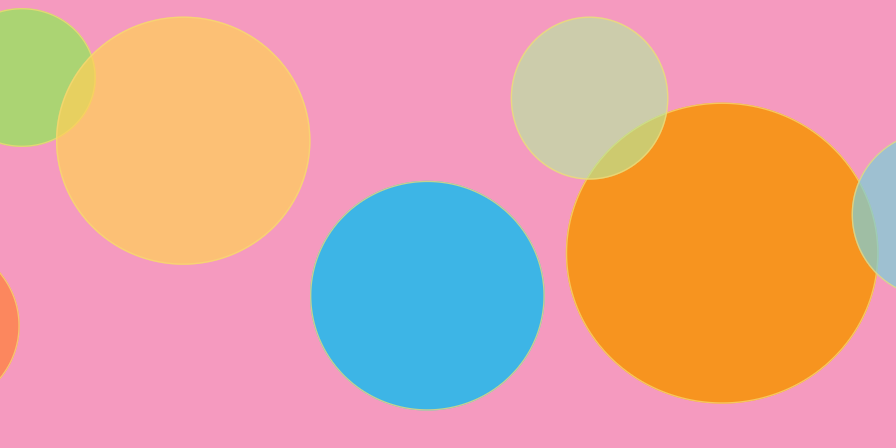
Give the GLSL for this background, as a Shadertoy shader.

```glsl
const vec3 PINK   = vec3(0.96, 0.605, 0.75);
const vec3 GREEN  = vec3(0.67, 0.83, 0.45);
const vec3 PEACH  = vec3(1.00, 0.81, 0.347);
const vec3 CORAL  = vec3(0.99, 0.53, 0.37);
const vec3 BLUE   = vec3(0.24, 0.71, 0.90);
const vec3 ORANGE = vec3(0.97, 0.58, 0.12);
const vec3 SAGE   = vec3(0.706, 0.917, 0.623);
const vec3 SKY    = vec3(0.488, 0.808, 0.847);
const vec3 RIM    = vec3(0.96, 0.85, 0.45);

const float RIM_WIDTH = 0.003;
const float RIM_OPACITY = 0.75;

// Approximate signed distance to an axis-aligned ellipse
float ellipseDistance(vec2 point, vec2 center, vec2 radii) {
    float scaled = length((point - center) / radii);
    return (scaled - 1.0) * min(radii.x, radii.y);
}

// Antialiased coverage of the region where distance is negative
float coverage(float distance, float pixel) {
    return clamp(0.5 - distance / pixel, 0.0, 1.0);
}

// Lays a translucent disc with a thin rim over the base colour
vec3 paintDisc(vec3 base, vec2 point, float pixel, vec2 center, vec2 radii,
               vec3 tint, float opacity) {
    float distance = ellipseDistance(point, center, radii);
    vec3 filled = mix(base, tint, opacity * coverage(distance, pixel));
    float rim = coverage(abs(distance + 0.5 * RIM_WIDTH) - 0.5 * RIM_WIDTH, pixel);
    return mix(filled, RIM, RIM_OPACITY * rim);
}

void mainImage(out vec4 fragColor, in vec2 fragCoord) {
    vec2 point = fragCoord / iResolution.y;
    float pixel = 1.0 / iResolution.y;
    vec3 color = PINK;

    // Left group
    color = paintDisc(color, point, pixel, vec2(0.049, 0.827), vec2(0.165, 0.155), GREEN, 1.0);
    color = paintDisc(color, point, pixel, vec2(0.409, 0.686), vec2(0.284, 0.277), PEACH, 0.72);
    color = paintDisc(color, point, pixel, vec2(-0.141, 0.273), vec2(0.185), CORAL, 1.0);

    // Centre disc
    color = paintDisc(color, point, pixel, vec2(0.954, 0.340), vec2(0.262, 0.2565), BLUE, 1.0);

    // Right group, translucent discs over the large one
    color = paintDisc(color, point, pixel, vec2(1.612, 0.435), vec2(0.349, 0.336), ORANGE, 1.0);
    color = paintDisc(color, point, pixel, vec2(1.316, 0.781), vec2(0.176, 0.182), SAGE, 0.63);
    color = paintDisc(color, point, pixel, vec2(2.088, 0.521), vec2(0.187), SKY, 0.72);

    fragColor = vec4(color, 1.0);
}
```
